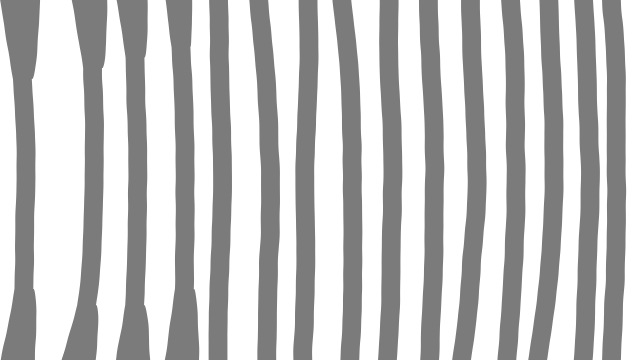
Reproduce this pattern procedurally as a Shadertoy shader.

```glsl
// Fifteen wavering grey vertical bands on white, the leftmost ones flared at both ends.
// Lengths across are in thousandths of the canvas width; heights run from 0 to 1.
#define COUNT 15
#define FLARED 4.0
#define FIRST_X 40.4
#define PITCH 66.0
#define CROWDING 47.0
#define HALF_WIDTH 14.7
#define WANDER 7.0
#define INK vec3(0.482)
#define PAPER vec3(1.0)

float hash(vec2 p) {
    return fract(sin(dot(p, vec2(127.1, 311.7))) * 43758.5);
}

// One-dimensional gradient noise, with a separate track for each seed
float gradientNoise(float t, float seed) {
    float cell = floor(t), f = t - cell;
    float a = 2.0 * hash(vec2(cell, seed)) - 1.0;
    float b = 2.0 * hash(vec2(cell + 1.0, seed)) - 1.0;
    return mix(a * f, b * (f - 1.0), f * f * (3.0 - 2.0 * f));
}

float bell(float x, float centre, float spread) {
    float d = (x - centre) / spread;
    return exp(-d * d);
}

// Band position at mid height: even pitch, tightened at the right
float bandMiddle(float i, float parity) {
    float crowd = (1.0 - exp(-2.0 * i)) * (1.0 - exp(0.65 * (i - 14.0)));
    float alternate = -5.2 * parity * max(sin(0.35 * i), 0.0);
    return FIRST_X + PITCH * i + CROWDING * crowd + alternate;
}

// Bowed centre line with a little hand-drawn wander
float bandCentre(float i, float y) {
    float parity = 1.0 - 2.0 * mod(i, 2.0);
    float v = 2.0 * y - 1.0;
    float topLean = -9.0 + 11.7 * parity * bell(i, 6.0, 2.0);
    float bottomLean = -5.5 - 22.0 * bell(i, 0.8, 0.75)
                     - 17.0 * bell(i, 11.2, 2.0) * (1.0 + 0.45 * parity);
    float bow = (v > 0.0 ? topLean : bottomLean) * pow(abs(v), 1.6);
    float wander = WANDER * gradientNoise(3.0 * y, i + 5.0)
                 + 1.5 * gradientNoise(16.0 * y, i + 31.0);
    return bandMiddle(i, parity) + bow + wander;
}

// Extra width at the ends: straight taper on the left, abrupt shoulder on the right
vec2 endFlare(float i, float y) {
    float top = clamp(1.0 - (1.0 - y) / (0.22 - 0.03 * i), 0.0, 1.0);
    float bottom = clamp(1.0 - y / (0.2 - 0.07 * bell(i, 1.5, 0.8)), 0.0, 1.0);
    float topSize = 16.5 - 3.5 * i;
    vec2 flare = topSize * vec2(top, sqrt(top)) + 12.0 * vec2(bottom, sqrt(bottom));
    return flare * step(i, FLARED - 0.5);
}

void mainImage(out vec4 fragColor, in vec2 fragCoord) {
    vec2 uv = fragCoord / iResolution.xy;
    float x = 1000.0 * uv.x;
    float pixel = 1000.0 / iResolution.x;

    float coverage = 0.0;
    for (int n = 0; n < COUNT; n++) {
        float i = float(n);
        float offset = x - bandCentre(i, uv.y);
        vec2 flare = endFlare(i, uv.y);
        float reach = HALF_WIDTH + (offset < 0.0 ? flare.x : flare.y);
        float edge = abs(offset) - reach;
        coverage = max(coverage, clamp(0.5 - edge / pixel, 0.0, 1.0));
    }

    fragColor = vec4(mix(PAPER, INK, coverage), 1.0);
}
```
